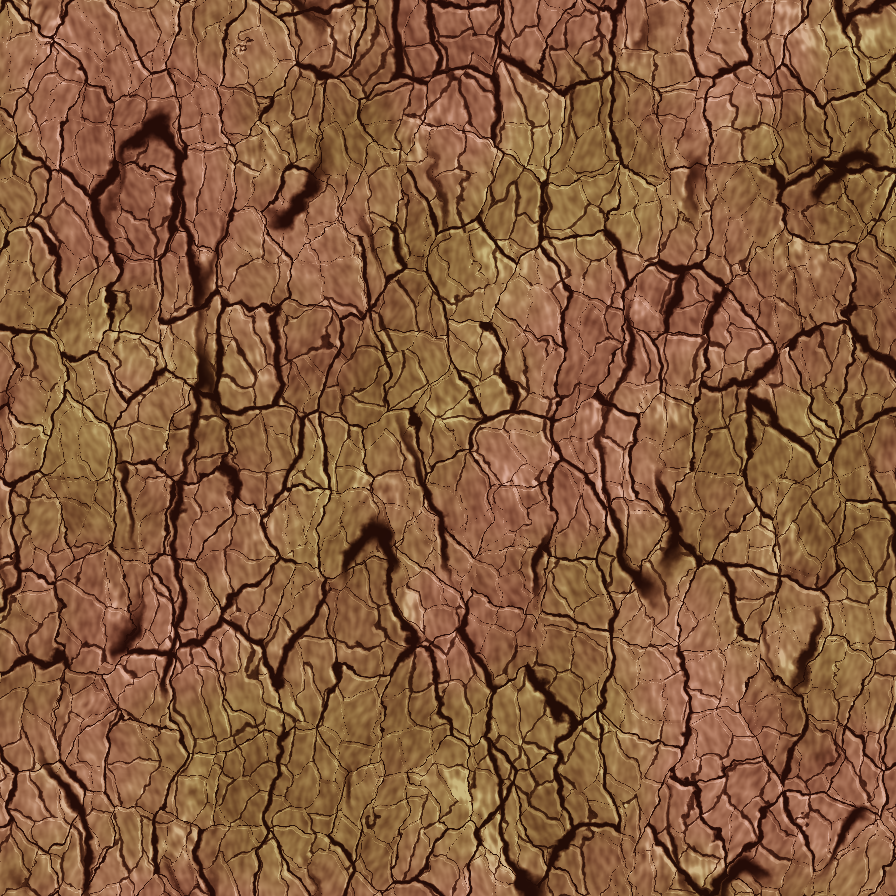
Give the GLSL for this texture, as a three.js fragment shader.

```glsl
varying vec2 vUv;

const vec3 VOID = vec3(0.12, 0.035, 0.02);
const vec3 SHADOW = vec3(0.31, 0.16, 0.10);
const vec3 UMBER = vec3(0.46, 0.28, 0.19);
const vec3 BARK = vec3(0.58, 0.40, 0.28);
const vec3 TAN = vec3(0.68, 0.51, 0.38);
const vec3 PALE = vec3(0.82, 0.69, 0.58);
const vec3 MOSS_TINT = vec3(0.96, 1.03, 0.84);
const vec3 ROSE_TINT = vec3(1.04, 0.97, 1.03);

const vec2 PLATE_COUNT = vec2(16.0, 11.0);
const vec2 CHIP_COUNT = vec2(31.0, 21.0);
const vec2 FISSURE_SCALE = vec2(10.0, 2.6);
const vec2 GRAIN_SCALE = vec2(165.0, 85.0);
const vec2 LIGHT_STEP = vec2(0.0028, 0.0036);
const float PLATE_GAP = 0.115;
const float CHIP_GAP = 0.09;
const float JITTER = 0.85;
const float BASE_TONE = 0.61;
const float RELIEF = 0.36;
const float TAU = 6.28319;

vec2 hash2(vec2 p) {
  vec3 q = fract(p.xyx * vec3(0.1031, 0.1030, 0.0973));
  q += dot(q, q.yzx + 33.33);
  return fract((q.xx + q.yz) * q.zy);
}

vec2 gradientAt(vec2 cell) {
  float angle = TAU * hash2(cell + 71.0).x;
  return vec2(cos(angle), sin(angle));
}

float gradientNoise(vec2 p) {
  vec2 i = floor(p), f = p - i;
  vec2 u = f * f * f * (f * (f * 6.0 - 15.0) + 10.0);
  vec2 e = vec2(1.0, 0.0);
  float low = mix(dot(gradientAt(i), f), dot(gradientAt(i + e), f - e), u.x);
  float high = mix(dot(gradientAt(i + e.yx), f - e.yx),
                   dot(gradientAt(i + 1.0), f - 1.0), u.x);
  return mix(low, high, u.y);
}

float fbm(vec2 p) {
  float sum = 0.0, amplitude = 1.0;
  for (int k = 0; k < 4; k++) {
    sum += amplitude * gradientNoise(p);
    p = p * 2.03 + 19.7;
    amplitude *= 0.5;
  }
  return sum;
}

vec2 cellSite(vec2 cell) {
  return cell + 0.5 + JITTER * (hash2(cell) - 0.5);
}

// Voronoi cracks: x is crack depth, yz the seed of the plate.
// Every border has its own width, and upright borders gape more.
vec3 crackedCells(vec2 p, float gap) {
  vec2 home = floor(p), nearest = home;
  float best = 9.0;
  for (int y = -1; y <= 1; y++)
  for (int x = -1; x <= 1; x++) {
    vec2 cell = home + vec2(float(x), float(y));
    vec2 d = cellSite(cell) - p;
    if (dot(d, d) < best) { best = dot(d, d); nearest = cell; }
  }
  vec2 site = cellSite(nearest);
  float crack = 0.0;
  for (int y = -1; y <= 1; y++)
  for (int x = -1; x <= 1; x++) {
    if (x == 0 && y == 0) continue;
    vec2 cell = nearest + vec2(float(x), float(y));
    vec2 other = cellSite(cell);
    vec2 normal = normalize(other - site);
    float edge = dot(0.5 * (site + other) - p, normal);
    float chance = hash2(nearest + cell + 5.0).x;
    float width = gap * mix(0.14, 1.0, chance * chance) * mix(0.5, 1.0, abs(normal.x));
    crack = max(crack, 1.0 - smoothstep(0.35, 1.0, edge / width));
  }
  return vec3(crack, hash2(nearest + 31.0));
}

// Bark surface: x is height, y crack depth, zw the plate seed.
vec4 barkSurface(vec2 p) {
  vec2 bend = vec2(fbm(p * 9.0), fbm(p * 9.0 + 43.0));
  vec2 ragged = vec2(fbm(p * 48.0 + 7.0), fbm(p * 48.0 + 91.0));
  vec2 q = p + 0.022 * bend + 0.0055 * ragged;
  float openness = clamp(0.85 + 1.1 * gradientNoise(p * 6.0 + 3.0), 0.35, 1.3);
  vec3 plate = crackedCells(q * PLATE_COUNT, PLATE_GAP * openness);
  vec3 chip = crackedCells(q * CHIP_COUNT + 57.0, CHIP_GAP * openness);

  // Long upright fissures, broken into segments
  float ridge = abs(gradientNoise(q * FISSURE_SCALE + 11.0));
  float segment = smoothstep(0.02, 0.25, gradientNoise(q * vec2(8.0, 6.0) + 29.0));
  float fissure = segment * (1.0 - smoothstep(0.015, 0.055, ridge));

  float crack = max(max(plate.x, 0.75 * chip.x), fissure);
  float height = 0.45 * plate.y + 0.3 * chip.y + 0.35 * fbm(q * 32.0) - 0.8 * crack;
  return vec4(height, crack, plate.yz);
}

vec3 barkColour(float tone) {
  float t = 5.0 * clamp(tone, 0.0, 1.0);
  vec3 colour = mix(VOID, SHADOW, clamp(t, 0.0, 1.0));
  colour = mix(colour, UMBER, clamp(t - 1.0, 0.0, 1.0));
  colour = mix(colour, BARK, clamp(t - 2.0, 0.0, 1.0));
  colour = mix(colour, TAN, clamp(t - 3.0, 0.0, 1.0));
  return mix(colour, PALE, clamp(t - 4.0, 0.0, 1.0));
}

void main() {
  vec2 p = vUv;
  vec4 surface = barkSurface(p);
  float slope = surface.x - barkSurface(p + LIGHT_STEP).x;

  // Fibres lean a little differently on each plate
  float lean = 1.1 * (surface.w - 0.5);
  vec2 fibre = mat2(cos(lean), sin(lean), -sin(lean), cos(lean)) * p;
  float grain = 0.26 * gradientNoise(fibre * GRAIN_SCALE)
              + 0.20 * gradientNoise(fibre * GRAIN_SCALE * 0.42 + 13.0);

  // Broad tone, relief and pale worn patches
  float worn = smoothstep(0.22, 0.5, gradientNoise(p * 12.0 + 61.0));
  float tone = BASE_TONE + 0.14 * (surface.z - 0.5) + 0.18 * fbm(p * 6.0 + 83.0);
  tone += grain * (1.0 + worn) + 0.16 * worn;
  tone += RELIEF * clamp(slope, -0.8, 0.7);
  tone = mix(tone, 0.02, surface.y);

  float warmth = smoothstep(-0.35, 0.35, fbm(p * 3.5 + 37.0));
  gl_FragColor = vec4(barkColour(tone) * mix(MOSS_TINT, ROSE_TINT, warmth), 1.0);
}
```
